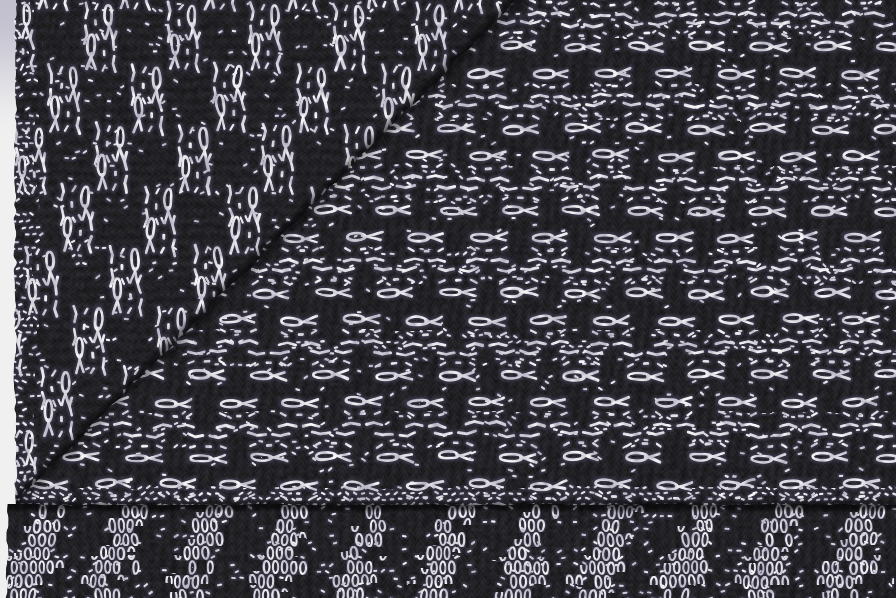
Give the GLSL for this pattern, as a WebGL 2 fragment shader.

```glsl
#version 300 es
precision highp float;
// Folded black-and-white woven cloth: a diagonal fold parts two faces, with a hem below.
// Stitches are distance functions repeated on lattices; hash noise adds yarn irregularity.
// Layout space is 768 x 512 cloth units, y pointing down, stretched over the canvas.
uniform vec2 u_resolution;
out vec4 fragColor;

const vec2 CLOTH = vec2(768.0, 512.0);
const float FAR = 20.0;

float hash(vec2 p) {
    vec3 q = fract(vec3(p.xyx) * 0.1031);
    q += dot(q, q.yzx + 33.33);
    return fract((q.x + q.y) * q.z);
}

float noise(vec2 p) {
    vec2 i = floor(p), f = fract(p);
    f = f * f * (3.0 - 2.0 * f);
    return mix(mix(hash(i), hash(i + vec2(1, 0)), f.x),
               mix(hash(i + vec2(0, 1)), hash(i + vec2(1, 1)), f.x), f.y);
}

float cover(float d, float aa) { return 1.0 - smoothstep(-aa, aa, d); }

float segment(vec2 p, vec2 a, vec2 b, float r) {
    vec2 e = b - a;
    return length(p - a - e * clamp(dot(p - a, e) / dot(e, e), 0.0, 1.0)) - r;
}

float ring(vec2 p, vec2 radii, float r) {
    float k = length(p / radii);
    return abs(k * (k - 1.0) / max(length(p / (radii * radii)), 0.01)) - r;
}

// Local position in a lattice whose rows slide sideways, with a little jitter per cell
vec2 lattice(vec2 p, vec2 period, float slide) {
    p.x -= slide * round(p.y / period.y);
    vec2 id = round(p / period);
    return p - period * id + 3.0 * (vec2(hash(id + 50.0), hash(id + 90.5)) - 0.5);
}

// One loop with two tails, loose dots, and a pair of floats on its +y side
float stitch(vec2 p) {
    float d = ring(p - vec2(-6, 0), vec2(8.5, 3.0), 1.15);
    d = min(d, segment(p, vec2(1, 1), vec2(15, -3.5), 1.2));
    d = min(d, segment(p, vec2(1, -1), vec2(14, 3), 1.1));
    d = min(d, segment(p, vec2(-15, 9), vec2(-11, 11), 1.0));
    d = min(d, segment(p, vec2(-1, 11), vec2(2, 11), 1.2));
    d = min(d, segment(p, vec2(11, 11), vec2(15, 9), 1.0));
    vec2 f = vec2(abs(p.x), p.y);
    d = min(d, segment(f, vec2(3, 20), vec2(10, 18.5), 1.2));
    return min(d, segment(f, vec2(10, 18.5), vec2(17, 20.5), 1.2));
}

// Scattered tiny stitches; density is the filled share of the grid
float flecks(vec2 p, vec2 pitch, float density, float r) {
    p.x += 0.5 * pitch.x * mod(floor(p.y / pitch.y), 2.0);
    vec2 id = floor(p / pitch);
    vec2 local = p - (id + 0.5) * pitch;
    float tilt = (hash(id + 7.0) - 0.5) * 1.6;
    float d = segment(local, vec2(-1.0, tilt), vec2(1.0, -tilt), r);
    return hash(id) < density ? d : FAR;
}

// Right face: horizontal loops in half-shifted pairs of rows
float frontFace(vec2 p) {
    vec2 period = vec2(53.5, 70.3);
    vec2 upper = lattice(p - vec2(471, 204), period, 0.0);
    vec2 lower = lattice(p - vec2(445, 251), period, 0.0);
    float d = min(stitch(upper), stitch(vec2(lower.x, -lower.y)));
    float row = mod(p.y - 204.0, period.y);
    float density = row > 8.0 && row < 40.0 ? 0.26 : 0.07;
    float hem = smoothstep(414.0, 420.0, p.y);
    return min(d, flecks(p, vec2(7, 5), mix(density, 0.8, hem), 0.9));
}

// Left face: the same stitch turned upright, in slanting chains
float backFace(vec2 p) {
    vec2 period = vec2(71, 52);
    vec2 upper = lattice(p - vec2(235, 20), period, -30.0);
    vec2 lower = lattice(p - vec2(220, 45), period, -30.0);
    float d = min(stitch(vec2(upper.y, -upper.x)), stitch(lower.yx));
    float edge = 1.0 - smoothstep(24.0, 38.0, p.x);
    return min(d, flecks(p, vec2(6, 6), mix(0.10, 0.65, edge), 0.9));
}

// Hem: dense upright links gathered in stepped columns
float hemFace(vec2 p) {
    vec2 pitch = vec2(8, 12);
    vec2 q = p + vec2(4.0 * mod(floor(p.y / pitch.y), 2.0), 0.0);
    vec2 id = floor(q / pitch);
    vec2 local = q - (id + 0.5) * pitch;
    float column = abs(mod(id.x * pitch.x - 275.0 + 0.35 * (p.y - 470.0), 70.0) - 35.0);
    float reach = 13.0 + 13.0 * step(476.0, p.y) * step(p.y, 500.0) * hash(id + 3.0);
    float link = ring(local, vec2(2.4, 5.0), 0.9);
    float d = column < reach && hash(id) < 0.9 ? link : FAR;
    return min(d, flecks(p, vec2(7, 6), 0.22, 0.9));
}

// Dark braided ground: ribs run along y, broken into short slanted plies
float ground(vec2 p) {
    float rib = abs(fract(p.x / 9.0) - 0.5);
    float ply = abs(fract((p.y + 14.0 * rib) / 5.0) - 0.5);
    return 0.075 + 0.07 * ply + 0.06 * rib + 0.05 * noise(p * 0.35);
}

// Yarn over ground, with a violet half-shadow around each strand
vec3 weave(float base, float d, vec2 p, float aa) {
    vec3 col = base * vec3(0.98, 0.97, 1.08);
    col = mix(col, vec3(0.25, 0.24, 0.32), 0.7 * (1.0 - smoothstep(0.0, 3.5, d)));
    vec3 yarn = mix(vec3(0.70, 0.69, 0.75), vec3(0.98), noise(p * 0.22));
    return mix(col, yarn, cover(d, aa));
}

void main() {
    vec2 uv = gl_FragCoord.xy / u_resolution;
    vec2 p = vec2(uv.x, 1.0 - uv.y) * CLOTH;
    float aa = 0.6 * CLOTH.x / u_resolution.x;
    vec2 w = p + 2.5 * (vec2(noise(p * 0.07), noise(p * 0.07 + 40.0)) - 0.5);

    // Signed borders: fold line, hem line and left selvedge
    float fold = (443.0 - p.x - p.y) * 0.707 + 3.0 * (noise(p * 0.08) - 0.5);
    float hem = 432.0 - p.y + 2.0 * (noise(p * 0.1) - 0.5);
    float selvedge = mix(13.0, 6.0, step(hem, 0.0)) - p.x + 3.0 * (noise(p * 0.16) - 0.5);

    // Back face and the shadow thrown on it by the fold
    vec3 col = weave(ground(w.yx + vec2(0.0, 0.12 * w.y)), backFace(w), p, aa);
    col *= mix(0.45, 1.0, smoothstep(0.0, 9.0, fold));

    // Front face, with a rounded edge along the fold
    vec3 front = weave(ground(w + vec2(0.12 * w.y, 0.0)), frontFace(w), p, aa);
    front *= mix(0.65, 1.0, smoothstep(0.0, 10.0, -fold));
    col = mix(col, front, cover(fold, aa));
    col *= mix(0.55, 1.0, smoothstep(0.0, 5.0, hem));

    // Hem band with its dark rolled lip
    vec3 band = weave(ground(w), hemFace(w), p, aa);
    band *= mix(0.4, 1.0, smoothstep(2.0, 8.0, -hem));
    col = mix(col, band, cover(hem, aa));

    // Pale table beyond the selvedge
    vec3 table = mix(vec3(0.76, 0.75, 0.81), vec3(0.94), smoothstep(0.0, 120.0, p.y));
    col = mix(col, table, cover(-selvedge, aa));
    fragColor = vec4(col, 1.0);
}
```
